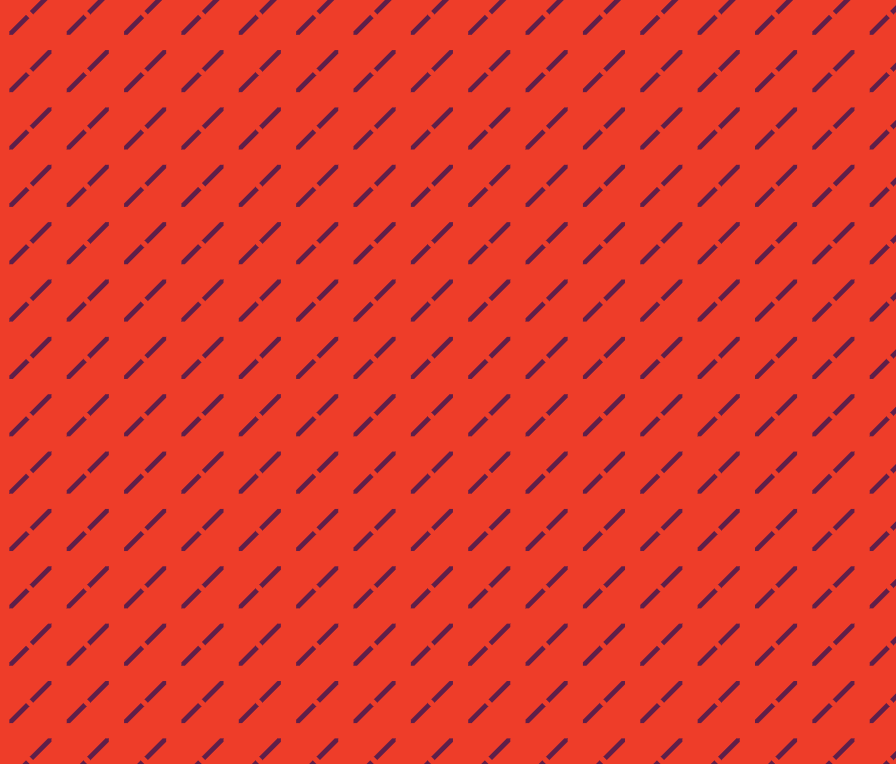
This pattern is drawn by a WebGL 1 fragment shader. Its source:

```glsl
precision highp float;
// Rows of slanted dashes on a flat ground, one per square cell.
// Each dash is a diagonal band clipped by a square, which gives pointed tips,
// and is split near its middle by a narrow slot cut across the band.

uniform vec2 u_resolution;

const vec3 GROUND = vec3(0.935, 0.240, 0.160);
const vec3 INK = vec3(0.370, 0.120, 0.290);

const float REPEATS_DOWN = 13.32;           // cells over the canvas height
const vec2 FIRST_CENTER = vec2(0.53, 1.24); // from the top left, in cells

// Dash proportions, in cells
const float HALF_SPAN = 0.367;   // half the side of the clipping square
const float HALF_WIDTH = 0.042;  // half the band thickness
const float GAP_HALF = 0.046;    // half the slot length along the band
const float GAP_SHIFT = -0.020;  // slot position along the band

// Signed distance to the split dash, rising to the right, centered on zero
float splitDash(vec2 p) {
  float along = (p.x + p.y) * 0.70711;
  float across = (p.x - p.y) * 0.70711;
  float band = abs(across) - HALF_WIDTH;
  float square = max(abs(p.x), abs(p.y)) - HALF_SPAN;
  float slot = GAP_HALF - abs(along - GAP_SHIFT);
  return max(max(band, square), slot);
}

void main() {
  // Cell coordinates, measured from the top left corner
  float cellsPerPixel = REPEATS_DOWN / u_resolution.y;
  vec2 fromTopLeft = vec2(gl_FragCoord.x, u_resolution.y - gl_FragCoord.y);
  vec2 grid = fromTopLeft * cellsPerPixel - FIRST_CENTER;
  vec2 cell = fract(grid + 0.5) - 0.5;
  cell.y = -cell.y;

  // One pixel of edge smoothing
  float coverage = clamp(0.5 - splitDash(cell) / cellsPerPixel, 0.0, 1.0);
  gl_FragColor = vec4(mix(GROUND, INK, coverage), 1.0);
}
```
